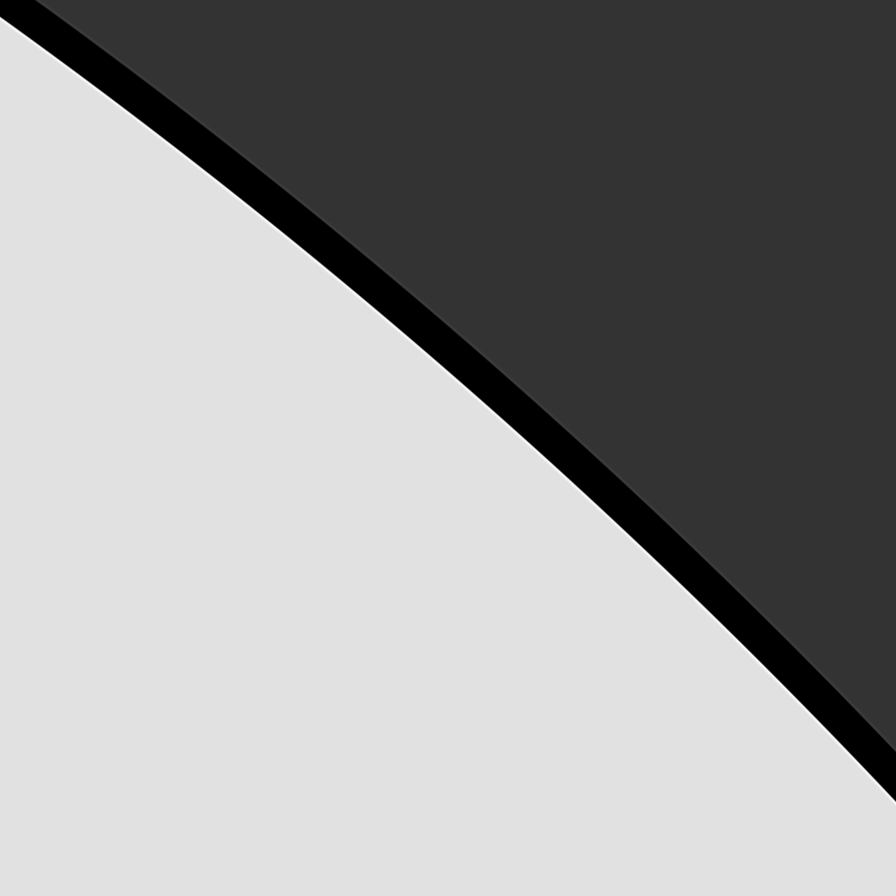
Reproduce this background procedurally as a three.js fragment shader.

```glsl
#define ARC_CENTER vec2(-4.0263, -4.6234)
#define ARC_RADIUS 6.901
#define BAND_WIDTH 0.0381
#define EDGE_SOFTNESS 0.0011
#define RIM_WIDTH 0.0015
#define LIGHT_RIM 0.1
#define DARK_RIM 0.035
#define LIGHT_GRAY vec3(0.882)
#define DARK_GRAY vec3(0.2)
#define BAND_BLACK vec3(0.0)

varying vec2 vUv;

// Soft step across an edge at distance zero
float edgeMask(float dist) {
  return smoothstep(-EDGE_SOFTNESS, EDGE_SOFTNESS, dist);
}

// Thin glow centred just beside an edge
float rimGlow(float dist) {
  float t = (dist - RIM_WIDTH) / RIM_WIDTH;
  return exp(-t * t);
}

void main() {
  // Signed distances to both sides of the curved band
  float innerDist = length(vUv - ARC_CENTER) - ARC_RADIUS;
  float outerDist = innerDist - BAND_WIDTH;

  // Flat fields with a faint rim next to the band
  vec3 lightField = LIGHT_GRAY + LIGHT_RIM * rimGlow(-innerDist);
  vec3 darkField = DARK_GRAY + DARK_RIM * rimGlow(outerDist);

  // Light field, black band, dark field
  vec3 color = mix(lightField, BAND_BLACK, edgeMask(innerDist));
  color = mix(color, darkField, edgeMask(outerDist));

  gl_FragColor = vec4(color, 1.0);
}
```
